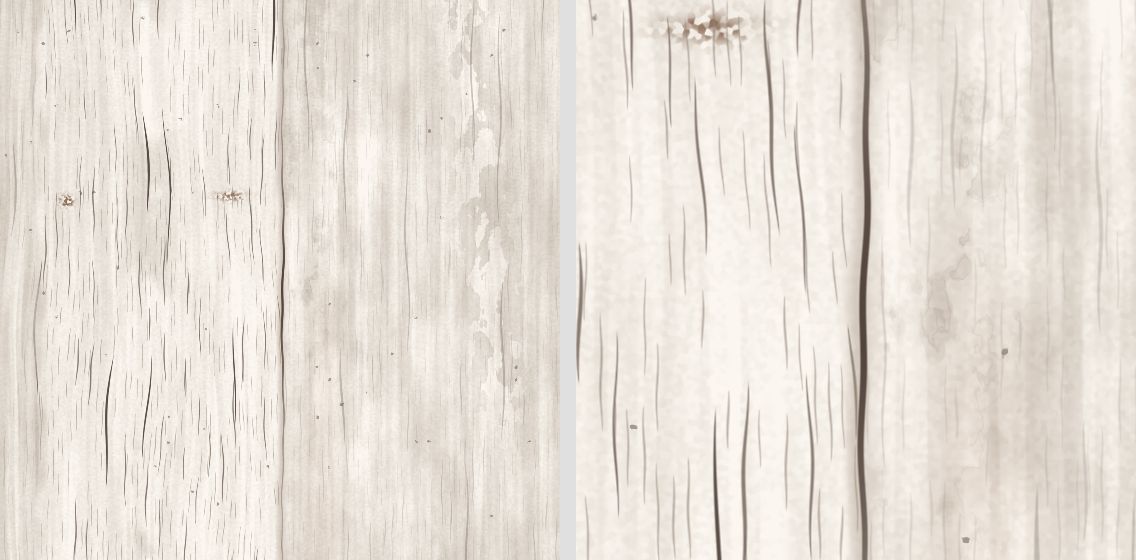
Left, the full canvas; right, a detail of the centre.
Reproduce this texture procedurally as a three.js fragment shader.

```glsl
varying vec2 vUv;

float hash(vec2 p) {
  return fract(sin(dot(p, vec2(127.1, 311.7))) * 43758.55);
}

// Cellular noise: random cell values blended by distance to their points
float cells(vec2 p) {
  vec2 id = floor(p), f = fract(p);
  float sum = 0.0, total = 0.0;
  for (int j = -1; j <= 1; j++) {
    for (int i = -1; i <= 1; i++) {
      vec2 o = vec2(float(i), float(j));
      vec2 d = o + vec2(hash(id + o), hash(id + o + 17.3)) - f;
      float weight = exp(-7.0 * dot(d, d));
      sum += weight * hash(id + o + 41.9);
      total += weight;
    }
  }
  return sum / total;
}

float layeredCells(vec2 p) {
  float sum = 0.0, gain = 0.5;
  for (int i = 0; i < 4; i++) {
    sum += gain * cells(p);
    p = p * 2.1 + 13.7;
    gain *= 0.58;
  }
  return sum / 1.06;
}

float band(float x, float centre, float width) {
  float q = (x - centre) / width;
  return exp(-q * q);
}

// Tapered vertical splits, at most one per stretched grid cell
float cracks(vec2 p, vec2 count, float width, float share) {
  vec2 g = p * count;
  g.y += 5.0 * hash(vec2(floor(g.x), count.x));
  vec2 id = floor(g), f = fract(g) - 0.5;
  float seed = hash(id + count);
  float along = f.y / (0.2 + 0.28 * hash(id + 3.1));
  float taper = max(0.0, 1.0 - along * along);
  float bend = 0.05 * sin(f.y * 11.0 + seed * 40.0) + 0.12 * f.y * sin(seed * 90.0);
  float d = abs(f.x - 0.5 * (hash(id + 5.7) - 0.5) - bend) / count.x;
  float halfWidth = width * taper * (0.5 + 0.5 * hash(id + 8.3));
  float line = 1.0 - smoothstep(halfWidth - 0.0008, halfWidth + 0.0009, d);
  return step(seed, share) * line * smoothstep(0.0, 0.25, taper);
}

float stain(vec2 p, vec2 centre, vec2 size) {
  vec2 q = (p - centre) / size;
  return exp(-dot(q, q));
}

void main() {
  vec2 p = vUv;

  // Board masks and wavy grain coordinates
  float ragged = 0.006 * sin(p.y * 23.0) + 0.004 * sin(p.y * 61.0 + 2.0);
  float leftBoard = 1.0 - smoothstep(0.062, 0.082, p.x + ragged);
  float rightBoard = smoothstep(0.502, 0.508, p.x);
  float whiteBoard = (1.0 - leftBoard) * (1.0 - rightBoard);
  vec2 grain = p;
  grain.x += (1.0 - rightBoard) * (0.007 * sin(p.y * 5.0 + p.x * 9.0)
           + 0.0025 * sin(p.y * 17.0 + p.x * 21.0));

  // Shared noise fields
  float fine = cells(grain * vec2(170.0, 6.0)) - 0.5;
  float streak = cells(grain * vec2(48.0, 1.8) + 9.0) - 0.5;
  float blotch = layeredCells(p * vec2(9.0, 5.0) + 3.0) - 0.5;
  float flake = layeredCells(p * vec2(34.0, 20.0) + 21.0) - 0.5;
  float grit = cells(p * 300.0) - 0.5;

  // Whitewashed board with a worn strip
  float worn = band(grain.x, 0.265, 0.035) * smoothstep(-0.08, 0.15, blotch + 0.3 * flake);
  float white = 0.11 + 0.26 * fine + 0.22 * streak + 0.25 * blotch + 0.35 * worn;

  // Bare board at the left
  float bare = 0.46 + 0.5 * fine + 0.45 * streak + 0.5 * blotch;

  // Weathered board: broad bands, peeling paint and pale flakes
  float lowBrown = band(p.x, 0.575, 0.035) * (1.0 - smoothstep(0.4, 0.58, p.y));
  float weathered = 0.37 + 0.28 * fine + 0.4 * streak + 0.85 * blotch + 0.22 * lowBrown
                  - 0.16 * band(p.x, 0.66, 0.06) + 0.07 * smoothstep(0.72, 0.85, p.x);
  float peel = band(p.x, 0.545, 0.07) * smoothstep(0.2, 0.5, p.y);
  float rim = 1.0 - smoothstep(0.004, 0.022, abs(flake + 0.5 * blotch));
  weathered += peel * (0.2 * rim + 0.2 * smoothstep(0.03, 0.08, flake));
  float flaky = band(p.x + 0.08 * (p.y - 0.5), 0.875, 0.055) * smoothstep(0.12, 0.35, p.y);
  float paint = smoothstep(-0.02, 0.035, flake + 0.4 * streak);
  weathered += flaky * mix(0.26, -0.26, paint);

  float tone = mix(mix(white, bare, leftBoard), weathered, rightBoard);
  tone += 0.2 * grit + 0.25 * flake * (0.4 + 0.6 * rightBoard);
  vec3 colour = mix(vec3(0.965, 0.946, 0.917), vec3(0.78, 0.735, 0.69), clamp(tone, -0.1, 1.3));
  colour -= vec3(0.0, 0.012, 0.016) * lowBrown * rightBoard;

  // Brown knots and small pits
  float knots = stain(p, vec2(0.119, 0.641), vec2(0.011, 0.009))
              + 0.6 * stain(p, vec2(0.414, 0.65), vec2(0.024, 0.008));
  colour = mix(colour, vec3(0.5, 0.37, 0.28), clamp(knots * (0.75 + 3.0 * grit), 0.0, 0.85));
  vec2 pit = p * 45.0;
  float pitDistance = length(fract(pit) - 0.5) + 0.25 * grit;
  float pits = step(0.975, hash(floor(pit))) * (1.0 - smoothstep(0.05, 0.13, pitDistance));
  colour = mix(colour, vec3(0.52, 0.46, 0.42), 0.7 * pits);

  // Hairlines, short splits and long cracks
  float hairs = cracks(grain, vec2(115.0, 13.0), 0.0007, 0.5);
  float splits = cracks(grain + 0.37, vec2(48.0, 6.5), 0.0012, 0.42);
  float longCracks = cracks(grain + 0.13, vec2(17.0, 2.3), 0.0021, 0.5);
  colour = mix(colour, vec3(0.57, 0.51, 0.46), hairs * (0.2 + 0.4 * whiteBoard));
  colour = mix(colour, vec3(0.4, 0.34, 0.3), splits * (0.2 + 0.55 * whiteBoard));
  colour = mix(colour, vec3(0.27, 0.22, 0.19), longCracks * (0.25 + 0.63 * whiteBoard));

  // Seam between the boards, deepest around mid height
  float seamX = p.x - 0.505 + 0.0015 * sin(p.y * 19.0) + 0.0008 * sin(p.y * 67.0);
  float depth = band(p.y, 0.48, 0.2);
  float seam = 1.0 - smoothstep(0.0002 + 0.001 * depth, 0.0018 + 0.001 * depth, abs(seamX));
  colour = mix(colour, vec3(0.66, 0.59, 0.53), 0.4 * band(seamX, -0.003, 0.006));
  colour = mix(colour, vec3(0.27, 0.21, 0.18), seam * (0.3 + 0.6 * depth));

  gl_FragColor = vec4(colour, 1.0);
}
```
